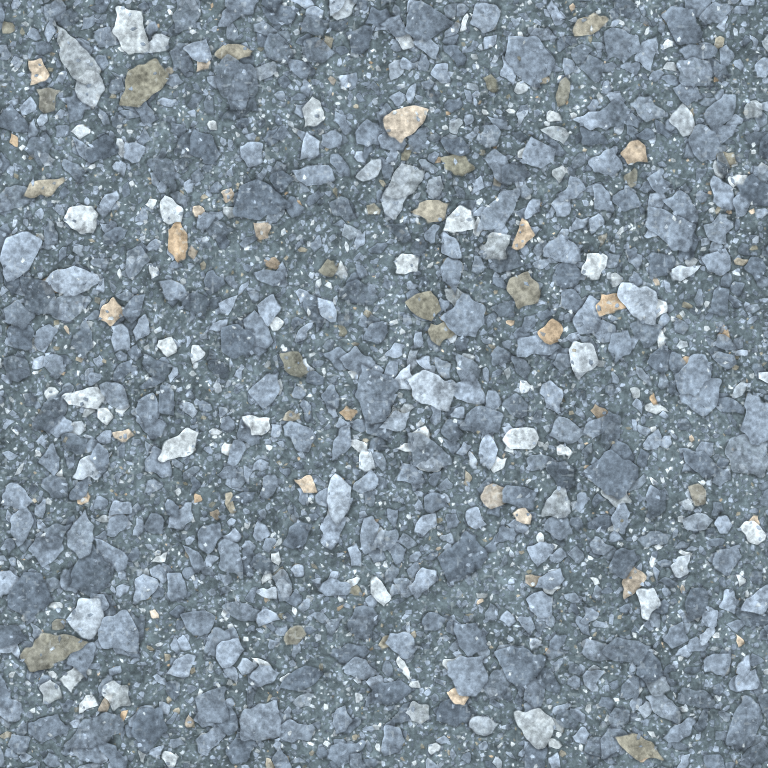
This texture is drawn by a WebGL 1 fragment shader. Its source:

```glsl
precision highp float;
uniform vec2 u_resolution;

const float TAU = 6.28318;
const vec3 TAR = vec3(0.385, 0.44, 0.465);
const vec3 SLATE = vec3(0.42, 0.475, 0.53);
const vec3 BLUE_GREY = vec3(0.73, 0.805, 0.885);
const vec3 PALE = vec3(0.91, 0.96, 0.98);
const vec3 TAN = vec3(0.79, 0.71, 0.60);
const vec3 CREAM = vec3(0.92, 0.89, 0.83);
const vec3 OLIVE = vec3(0.57, 0.58, 0.53);

float hash(vec2 p) {
  vec3 q = fract(p.xyx * vec3(0.1031, 0.1030, 0.0973));
  q += dot(q, q.yzx + 33.33);
  return fract((q.x + q.y) * q.z);
}

float noise(vec2 p) {
  vec2 i = floor(p), f = fract(p);
  f = f * f * (3.0 - 2.0 * f);
  return mix(mix(hash(i), hash(i + vec2(1.0, 0.0)), f.x),
             mix(hash(i + vec2(0.0, 1.0)), hash(i + 1.0), f.x), f.y);
}

float fbm(vec2 p) {
  float sum = 0.0, gain = 0.5;
  for (int i = 0; i < 4; i++) {
    sum += gain * noise(p);
    p = mat2(1.6, 1.2, -1.2, 1.6) * p + 17.0;
    gain *= 0.5;
  }
  return sum / 0.9375;
}

vec2 rotate(vec2 p, float angle) {
  float c = cos(angle), s = sin(angle);
  return vec2(c * p.x - s * p.y, s * p.x + c * p.y);
}

float smoothMax(float a, float b, float k) {
  float h = max(k - abs(a - b), 0.0) / k;
  return max(a, b) + h * h * k * 0.25;
}

// Irregular convex polygon of unit radius, negative inside
float chipDistance(vec2 p, vec2 id) {
  float d = -1.0;
  for (int i = 0; i < 6; i++) {
    float k = float(i);
    float angle = (k + 0.85 * hash(id + vec2(k * 7.0, 3.0))) * TAU / 6.0;
    float reach = mix(0.62, 1.0, hash(id + vec2(5.0, k * 11.0)));
    d = smoothMax(d, dot(p, vec2(cos(angle), sin(angle))) - reach, 0.12);
  }
  return d;
}

// Warm stones get rarer among the lifted small grains
vec3 stoneColor(vec2 id, float lift) {
  float kind = hash(id + 71.0) + lift * 0.25, t = hash(id + 29.0);
  if (kind < 0.045) return mix(TAN, CREAM, t);
  if (kind < 0.085) return mix(OLIVE, CREAM, t * 0.5);
  vec3 grey = mix(SLATE, BLUE_GREY, clamp(t * 0.95 + lift, 0.0, 1.0));
  return mix(grey, PALE, smoothstep(0.84, 0.98, t + lift * 0.3) * 0.85);
}

// One layer of chips; sizes are radii in cells of the grid
vec3 scatter(vec3 ground, vec2 uv, float grid, float presence,
             vec2 sizes, float lift, float seed, float grain) {
  vec2 cell = floor(uv * grid);
  float soft = max(0.0010, 0.7 / u_resolution.y);
  for (int y = -1; y <= 1; y++) {
    for (int x = -1; x <= 1; x++) {
      vec2 home = cell + vec2(float(x), float(y));
      vec2 id = home + seed;
      if (hash(id) > presence) continue;
      vec2 jitter = vec2(hash(id + 13.0), hash(id + 41.0)) - 0.5;
      vec2 offset = uv * grid - home - 0.5 - jitter * 0.8;
      float size = mix(sizes.x, sizes.y, hash(id + 97.0));
      float stretch = mix(1.0, 1.4, hash(id + 53.0));
      vec2 p = rotate(offset, hash(id + 19.0) * TAU) / size;
      p *= vec2(1.0 / stretch, stretch);
      if (dot(p, p) > 4.0) continue;
      float d = chipDistance(p, id) * size / (grid * sqrt(stretch));

      // Contact shadow, then a softly bevelled and mottled face
      float reach = min(0.005, 0.3 * size / grid);
      ground *= mix(0.70, 1.0, smoothstep(-soft, reach, d));
      float bevel = smoothstep(-reach * 1.3, 0.0, d);
      float light = dot(offset / size, vec2(-0.5, 0.8));
      float facet = 0.07 * dot(p, vec2(0.8, 0.6));
      vec3 face = stoneColor(id, lift);
      face *= 1.0 + facet + (grain - 0.5) * 0.95 + bevel * light * 0.16;
      float bury = mix(0.62, 1.0, smoothstep(0.0, 0.6, hash(id + 83.0)));
      float cover = 1.0 - smoothstep(-soft, soft, d);
      ground = mix(ground, face, cover * bury);
    }
  }
  return ground;
}

void main() {
  vec2 uv = gl_FragCoord.xy / u_resolution.y;
  float grain = mix(fbm(uv * 70.0), fbm(uv * 210.0 + 9.0), 0.6);
  vec2 ripple = vec2(noise(uv * 95.0), noise(uv * 95.0 + 31.0)) - 0.5;
  vec2 rough = uv + ripple * 0.006;

  // Dark binder, then chips from grit up to the largest stones
  vec3 color = TAR * (0.45 + 0.3 * fbm(uv * 12.0) + 1.0 * grain);
  color = scatter(color, uv, 170.0, 0.62, vec2(0.20, 0.42), 0.14, 211.0, grain);
  color = scatter(color, uv, 85.0, 0.64, vec2(0.20, 0.45), 0.14, 157.0, grain);
  color = scatter(color, rough, 42.0, 0.66, vec2(0.24, 0.50), 0.08, 109.0, grain);
  color = scatter(color, rough, 24.0, 0.68, vec2(0.32, 0.54), 0.04, 67.0, grain);
  color = scatter(color, rough, 14.0, 0.28, vec2(0.34, 0.50), 0.02, 23.0, grain);

  // Loose bright grit and dust lying on top
  color = scatter(color, uv, 120.0, 0.15, vec2(0.18, 0.42), 0.30, 307.0, grain);
  float dust = smoothstep(0.66, 0.95, noise(uv * 260.0 + 5.0));
  color = mix(color, PALE, dust * 0.28 * smoothstep(0.4, 0.6, fbm(uv * 28.0)));
  gl_FragColor = vec4(clamp(color, 0.0, 1.0), 1.0);
}
```
